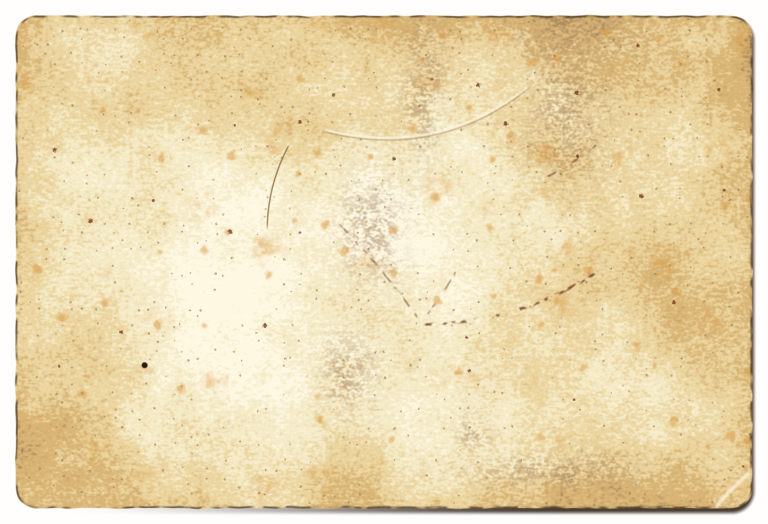
Write a WebGL 2 fragment shader that draws this texture.

```glsl
#version 300 es
precision highp float;

uniform vec2 u_resolution;
out vec4 fragColor;

// Palette
const vec3 BACKDROP = vec3(1.0, 0.995, 0.99);
const vec3 BLEACHED = vec3(0.995, 0.972, 0.89);
const vec3 CREAM = vec3(0.96, 0.92, 0.78);
const vec3 STRAW = vec3(0.92, 0.83, 0.62);
const vec3 TAN = vec3(0.85, 0.71, 0.46);
const vec3 UMBER = vec3(0.58, 0.46, 0.30);
const vec3 SMUDGE = vec3(0.66, 0.53, 0.40);
const vec3 RUST = vec3(0.84, 0.58, 0.24);
const vec3 DRIED_RED = vec3(0.45, 0.22, 0.12);
const vec3 INK = vec3(0.16, 0.10, 0.06);

// Sheet, in canvas heights
const float MARGIN = 0.030;
const float CORNER = 0.040;
const float EDGE_FADE = 0.085;

// Ageing strengths
const float BASE_AGE = 0.45;
const float EDGE_AGE = 0.42;
const float CLOUD_AGE = 1.15;
const float MOTTLE_AGE = 0.28;
const float GRAIN_AGE = 0.46;
const float PALE_AGE = 0.26;

// Rubbed stains: centre, radii
const int STAIN_COUNT = 7;
const vec4 STAINS[STAIN_COUNT] = vec4[](
    vec4(0.71, 0.57, 0.055, 0.090), vec4(0.81, 0.83, 0.035, 0.130),
    vec4(1.08, 0.79, 0.060, 0.120), vec4(1.10, 0.93, 0.110, 0.045),
    vec4(0.67, 0.29, 0.045, 0.065), vec4(0.90, 0.18, 0.030, 0.030),
    vec4(1.05, 0.10, 0.140, 0.030));

vec2 hash2(vec2 cell) {
    vec3 q = fract(cell.xyx * vec3(0.1031, 0.1030, 0.0973));
    q += dot(q, q.yzx + 33.33);
    return fract((q.xx + q.yz) * q.zy);
}

float corner(vec2 cell, vec2 offset) {
    float angle = 6.2832 * hash2(cell).x;
    return dot(vec2(cos(angle), sin(angle)), offset);
}

float gradientNoise(vec2 p) {
    vec2 i = floor(p), f = p - i, e = vec2(1.0, 0.0);
    vec2 w = f * f * f * (f * (f * 6.0 - 15.0) + 10.0);
    return mix(mix(corner(i, f), corner(i + e.xy, f - e.xy), w.x),
               mix(corner(i + e.yx, f - e.yx), corner(i + e.xx, f - e.xx), w.x), w.y);
}

float fbm(vec2 p) {
    float sum = 0.0, amp = 0.5;
    for (int i = 0; i < 5; i++) {
        sum += amp * gradientNoise(p);
        p = mat2(1.6, 1.2, -1.2, 1.6) * p + 17.3;
        amp *= 0.55;
    }
    return sum;
}

float sheetDistance(vec2 p, vec2 size) {
    vec2 q = abs(p - 0.5 * size) - 0.5 * size + MARGIN + CORNER;
    return length(max(q, 0.0)) + min(max(q.x, q.y), 0.0) - CORNER;
}

// Bowed line: x runs 0..1 along it, y is the signed offset
vec2 bowed(vec2 p, vec2 a, vec2 b, float bow) {
    float len = length(b - a);
    vec2 dir = (b - a) / len, r = p - a;
    float t = dot(r, dir) / len;
    return vec2(t, dot(r, vec2(-dir.y, dir.x)) - 4.0 * bow * t * (1.0 - t));
}

float stroke(vec2 line, float width, float px) {
    float ends = smoothstep(0.0, 0.04, line.x) * (1.0 - smoothstep(0.9, 1.0, line.x));
    return ends * (1.0 - smoothstep(0.0, width + px, abs(line.y)));
}

// One jittered, ragged dot in some of the cells
float specks(vec2 p, float freq, float chance, float radius, float blur) {
    vec2 cell = floor(p * freq), pick = hash2(cell + 71.0);
    vec2 d = (fract(p * freq) - 0.25 - 0.5 * hash2(cell + 13.0)) / freq;
    float r = radius * (0.4 + 0.6 * pick.y) * (1.0 + 0.8 * gradientNoise(p / radius));
    return step(pick.x, chance) * (1.0 - smoothstep(r - blur, r + blur, length(d)));
}

vec3 paperColour(float age) {
    vec3 c = mix(BLEACHED, CREAM, smoothstep(0.0, 0.32, age));
    c = mix(c, STRAW, smoothstep(0.32, 0.68, age));
    c = mix(c, TAN, smoothstep(0.68, 1.02, age));
    return mix(c, UMBER, smoothstep(1.05, 1.7, age));
}

void main() {
    float px = 1.0 / u_resolution.y;
    vec2 p = gl_FragCoord.xy * px, size = u_resolution * px;
    float dist = sheetDistance(p, size) + 0.003 * gradientNoise(p * 28.0);

    // Ageing: dark rim, pale middle, clouds and sideways fibres
    float cloud = fbm(p * 3.2 + 4.0);
    float grain = 0.6 * gradientNoise(p * vec2(75.0, 125.0)) + 0.6 * gradientNoise(p * vec2(150.0, 190.0) + 9.0);
    vec2 pale = (p - vec2(0.56, 0.48)) / vec2(0.46, 0.30);
    float age = BASE_AGE + EDGE_AGE * exp(min(dist, 0.0) / EDGE_FADE) - PALE_AGE * exp(-dot(pale, pale));
    age += CLOUD_AGE * cloud + MOTTLE_AGE * fbm(p * 22.0) + GRAIN_AGE * grain;
    age += 0.14 * smoothstep(0.7, 1.4, p.x) + 0.10 * smoothstep(0.7, 0.95, p.y);
    vec3 colour = paperColour(age);

    // Rubbed stains, broken up by the fibres
    float rubbed = 0.0;
    vec2 warped = p + 0.05 * vec2(fbm(p * 9.0), fbm(p * 9.0 + 31.0));
    for (int i = 0; i < STAIN_COUNT; i++) {
        vec2 q = (warped - STAINS[i].xy) / STAINS[i].zw;
        rubbed = max(rubbed, exp(-dot(q, q)));
    }
    colour = mix(colour, SMUDGE, 0.55 * rubbed * smoothstep(-0.35, 0.45, grain + fbm(p * 40.0)));

    // Rust blooms and scattered flecks
    float bloom = specks(warped, 9.0, 0.32, 0.026, 0.022);
    colour = mix(colour, RUST, 0.42 * bloom * smoothstep(-0.2, 0.3, fbm(p * 35.0)));
    colour = mix(colour, RUST, 0.5 * specks(p, 22.0, 0.10, 0.009, 0.005));
    colour = mix(colour, UMBER, 0.65 * specks(p, 62.0, 0.13, 0.0022, px));
    colour = mix(colour, DRIED_RED, 0.8 * specks(p, 15.0, 0.10, 0.0042, px));

    // Broken red creases
    float dashes = smoothstep(-0.12, 0.25, gradientNoise(p * 65.0));
    float crease = stroke(bowed(p, vec2(0.80, 0.381), vec2(1.16, 0.495), -0.030), 0.0035, px);
    crease = max(crease, 0.6 * stroke(bowed(p, vec2(0.80, 0.381), vec2(0.88, 0.50), -0.004), 0.002, px));
    crease = max(crease, 0.6 * stroke(bowed(p, vec2(0.64, 0.58), vec2(0.81, 0.375), 0.006), 0.002, px));
    crease = max(crease, 0.7 * stroke(bowed(p, vec2(1.04, 0.66), vec2(1.17, 0.75), -0.005), 0.002, px));
    colour = mix(colour, DRIED_RED, 0.8 * crease * dashes);

    // Raised fold with its shade, a hair, a bent corner and an ink dot
    vec2 fold = bowed(p, vec2(0.61, 0.755), vec2(1.02, 0.845), -0.055);
    colour = mix(colour, UMBER, 0.4 * stroke(fold + vec2(0.0, 0.004), 0.002, px));
    colour = mix(colour, BLEACHED, 0.7 * stroke(fold, 0.003, px));
    colour = mix(colour, UMBER, 0.85 * stroke(bowed(p, vec2(0.552, 0.724), vec2(0.510, 0.558), -0.011), 0.001, px));
    vec2 bend = bowed(p, vec2(size.x - 0.10, 0.03), vec2(size.x - 0.03, 0.10), 0.004);
    colour = mix(colour, BLEACHED, 0.7 * stroke(bend, 0.005, px));
    float dot1 = length(p - vec2(0.276, 0.303));
    colour = mix(colour, INK, 1.0 - smoothstep(0.0055 - px, 0.0055 + px, dot1));

    // Worn dark rim, cast shadow and backdrop
    float rim = smoothstep(-0.006, -0.001, dist) * smoothstep(-0.25, 0.35, gradientNoise(p * 45.0) + 0.1);
    colour = mix(colour, INK, 0.65 * rim);
    float shade = 1.0 - smoothstep(-0.004, 0.008, sheetDistance(p + vec2(-0.001, 0.007), size));
    vec3 ground = mix(BACKDROP, INK, 0.85 * shade * smoothstep(0.1, 1.1, p.x));
    fragColor = vec4(mix(colour, ground, smoothstep(-px, px, dist)), 1.0);
}
```
